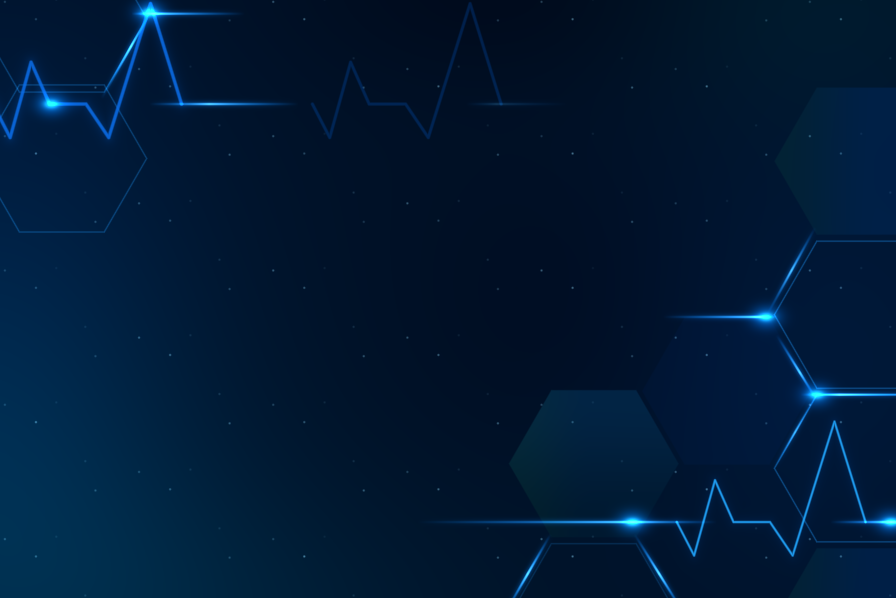
A Shadertoy shader for this background:

```glsl
// Dark blue medical backdrop: heartbeat traces, hexagons, light streaks and a star lattice.
#define APOTHEM 0.123
#define HEX_STEP 0.2568
#define STAR_PITCH 0.2246
#define STAR_SIZE 0.0016
#define GLOW_SIZE 0.011
#define TRACE_BLUE vec3(0.04, 0.36, 0.76)
#define TRACE_CYAN vec3(0.13, 0.62, 0.92)
#define STREAK_BLUE vec3(0.02, 0.45, 0.85)
#define OUTLINE vec3(0.05, 0.22, 0.34)

float hash(vec2 p) {
    return fract(sin(dot(p, vec2(127.1, 311.7))) * 43758.5453);
}

// Soft-edged stroke of half width w at distance d
float stroke(float d, float w) {
    float px = 1.0 / iResolution.y;
    return 1.0 - smoothstep(w - px, w + px, d);
}

float blob(vec2 p, vec2 center, vec2 size) {
    vec2 q = (p - center) / size;
    return exp(-dot(q, q));
}

float segment(vec2 p, vec2 a, vec2 b) {
    vec2 ab = b - a;
    return length(p - a - ab * clamp(dot(p - a, ab) / dot(ab, ab), 0.0, 1.0));
}

// Flat-topped hexagon
float hexagon(vec2 p, vec2 center) {
    vec2 q = abs(p - center);
    return max(q.y, dot(q, vec2(0.866, 0.5))) - APOTHEM;
}

// Distance to one heartbeat that starts at the origin
float heartbeat(vec2 p) {
    vec2 knots[8] = vec2[8](vec2(0), vec2(0.029, -0.056), vec2(0.064, 0.070), vec2(0.095, 0),
        vec2(0.156, 0), vec2(0.194, -0.056), vec2(0.264, 0.168), vec2(0.316, 0));
    float d = 1e3;
    for (int i = 0; i < 7; i++) d = min(d, segment(p, knots[i], knots[i + 1]));
    return d;
}

// Tapered light from a to b, brightest at the fraction peak
vec3 streak(vec2 p, vec2 a, vec2 b, float peak, float power) {
    vec2 ab = b - a;
    float h = clamp(dot(p - a, ab) / dot(ab, ab), 0.0, 1.0);
    float d = length(p - a - ab * h);
    float taper = h < peak ? h / peak : (1.0 - h) / (1.0 - peak);
    vec3 core = mix(STREAK_BLUE, vec3(0.5, 0.9, 1.0), taper * taper * 0.8);
    return power * taper * (core * stroke(d, 0.0018) + STREAK_BLUE * 0.4 * exp(-d * d / 3e-5));
}

vec3 flare(vec2 p, vec2 center) {
    vec2 q = p - center;
    float wide = blob(q, vec2(0), vec2(GLOW_SIZE * 2.2, GLOW_SIZE * 1.6));
    float core = blob(q, vec2(0), vec2(GLOW_SIZE, GLOW_SIZE * 0.6));
    return vec3(0.0, 0.28, 0.55) * wide + vec3(0.15, 0.65, 0.6) * core;
}

// Staggered lattice holding a small repeated group of stars
float stars(vec2 p) {
    vec3 group[5] = vec3[5](vec3(0.609, 0.629, 0.30), vec3(0.682, 0.660, 0.30),
        vec3(0.734, 0.631, 0.38), vec3(0.592, 0.678, 0.13), vec3(0.768, 0.664, 0.10));
    float sum = 0.0;
    for (int i = 0; i < 5; i++) {
        vec2 q = p - group[i].xy;
        float column = floor(q.x / STAR_PITCH + 0.5);
        q += column * STAR_PITCH * vec2(-1.0, 0.5);
        float row = floor(q.y / STAR_PITCH + 0.5);
        q.y -= row * STAR_PITCH;
        float twinkle = 0.6 + 0.6 * hash(vec2(column, row) + float(i) * 7.0);
        sum += group[i].z * twinkle * stroke(length(q), STAR_SIZE);
    }
    return sum;
}

vec3 background(vec2 p) {
    vec3 col = vec3(0.0, 0.065, 0.15);
    col += vec3(0.0, 0.10, 0.14) * blob(p, vec2(-0.05, 0.20), vec2(0.40, 0.38));
    col += vec3(0.0, 0.06, 0.07) * blob(p, vec2(0.25, -0.05), vec2(0.50, 0.25));
    col += vec3(0.0, 0.035, 0.08) * blob(p, vec2(0.0, 0.65), vec2(0.35, 0.40));
    col += vec3(0.0, 0.03, 0.07) * blob(p, vec2(1.40, 0.40), vec2(0.35, 0.45));
    col += vec3(0.0, 0.035, 0.02) * blob(p, vec2(1.35, 1.0), vec2(0.30, 0.20));
    col -= vec3(0.0, 0.025, 0.04) * blob(p, vec2(0.85, 1.02), vec2(0.35, 0.16));
    return col - vec3(0.0, 0.015, 0.02) * blob(p, vec2(0.95, 0.5), vec2(0.25, 0.25));
}

void mainImage(out vec4 fragColor, in vec2 fragCoord) {
    vec2 p = fragCoord / iResolution.y;
    p.x *= 1.5 * iResolution.y / iResolution.x;
    vec3 col = background(p);

    // Hexagon columns: right, middle and left
    for (int i = 0; i < 4; i++) {
        vec2 c = vec2(1.4385, 0.7305 - float(i) * HEX_STEP);
        float d = hexagon(p, c);
        if (i == 0 || i == 3) col = mix(col, mix(vec3(0.01, 0.14, 0.21), vec3(0.0, 0.13, 0.29),
            smoothstep(-0.14, 0.03, p.x - c.x)), 0.85 * stroke(d, 0.0));
        else col += OUTLINE * stroke(abs(d), 0.001);
    }
    vec2 mid = vec2(0.994, 0.2246);
    vec3 fill = mix(vec3(0.0, 0.10, 0.19), vec3(0.01, 0.15, 0.28), smoothstep(-0.12, 0.12, p.y - mid.y));
    fill += vec3(0.01, 0.03, -0.02) * smoothstep(0.0, 0.14, mid.x - p.x);
    col = mix(col, fill, 0.9 * stroke(hexagon(p, mid), 0.0));
    col += vec3(0.0, 0.01, 0.03) * stroke(hexagon(p, vec2(1.217, 0.346)), 0.0);
    col += OUTLINE * 0.5 * stroke(abs(hexagon(p, mid - vec2(0.0, HEX_STEP))), 0.001);
    for (int i = 0; i < 2; i++)
        col += OUTLINE * 0.8 * stroke(abs(hexagon(p, vec2(0.1035, 0.735 + 0.234 * float(i)))), 0.001);

    // Heartbeat traces
    float near = heartbeat(p - vec2(-0.012, 0.826));
    float low = heartbeat(p - vec2(1.133, 0.127));
    col += vec3(0.0, 0.08, 0.18) * stroke(heartbeat(p - vec2(0.523, 0.826)), 0.0025);
    col = mix(col, TRACE_BLUE, 0.85 * stroke(near, 0.0028)) + vec3(0.0, 0.07, 0.16) * exp(-near * 130.0);
    col = mix(col, TRACE_CYAN, 0.9 * stroke(low, 0.0018)) + vec3(0.0, 0.04, 0.09) * exp(-low * 160.0);

    // Level streaks
    col += streak(p, vec2(0.22, 0.977), vec2(0.41, 0.977), 0.2, 0.9);
    col += streak(p, vec2(0.25, 0.826), vec2(0.50, 0.826), 0.4, 0.8);
    col += streak(p, vec2(0.78, 0.826), vec2(0.95, 0.826), 0.3, 0.15);
    col += streak(p, vec2(0.70, 0.127), vec2(1.20, 0.127), 0.72, 0.8);
    col += streak(p, vec2(1.11, 0.470), vec2(1.30, 0.470), 0.85, 0.9);
    col += streak(p, vec2(1.34, 0.340), vec2(1.60, 0.340), 0.25, 0.9);
    col += streak(p, vec2(1.39, 0.127), vec2(1.56, 0.127), 0.6, 0.9);
    // Slanted streaks along hexagon sides
    col += streak(p, vec2(0.170, 0.835), vec2(0.252, 0.980), 0.6, 0.9);
    col += streak(p, vec2(1.285, 0.475), vec2(1.365, 0.620), 0.5, 0.7);
    col += streak(p, vec2(1.300, 0.440), vec2(1.365, 0.335), 0.6, 0.8);
    col += streak(p, vec2(1.367, 0.340), vec2(1.295, 0.215), 0.5, 0.5);
    col += streak(p, vec2(0.922, 0.107), vec2(0.845, -0.026), 0.5, 0.9);
    col += streak(p, vec2(1.062, 0.107), vec2(1.145, -0.026), 0.5, 0.9);

    // Flares and stars
    vec2 lights[6] = vec2[6](vec2(0.086, 0.826), vec2(0.250, 0.979), vec2(1.283, 0.470),
        vec2(1.367, 0.340), vec2(1.059, 0.127), vec2(1.492, 0.127));
    for (int i = 0; i < 6; i++) col += flare(p, lights[i]);
    col += vec3(0.6, 0.85, 0.9) * stars(p);
    fragColor = vec4(clamp(col, 0.0, 1.0), 1.0);
}
```
